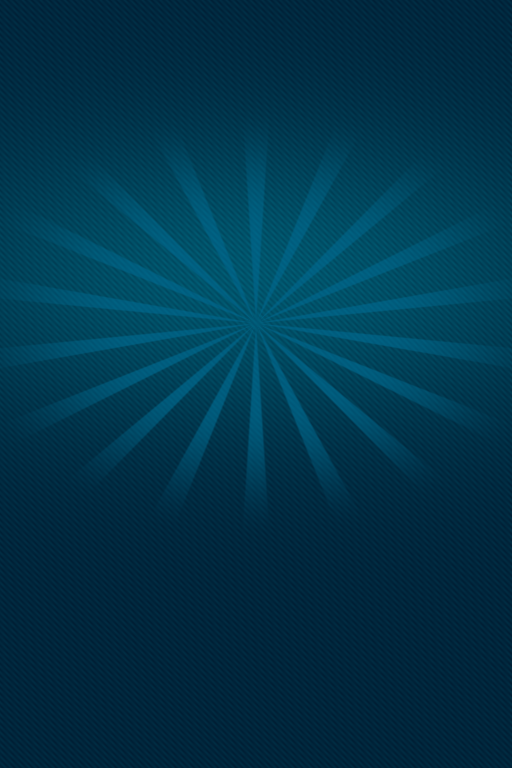
Give the GLSL for this background, as a Shadertoy shader.

```glsl
// A deep blue backdrop with a wide teal glow and a squashed burst of pale rays.
// The glow is an elliptical Gaussian, the rays are repeated angular wedges,
// and a fine broken diagonal twill covers everything.

const float TAU = 6.2831853;

// Wedges repeated around the origin, fading out with distance
float sunburst(vec2 p, float pixel) {
    p.x /= 1.3;
    float radius = length(p);
    float sector = TAU / 18.0;
    float angle = atan(p.x, p.y);
    float offset = abs(angle - sector * round(angle / sector));
    float edge = (offset - 0.049) * radius;
    float wedge = 1.0 - smoothstep(-pixel, pixel, edge);
    float reach = length(p * vec2(0.92, 1.0));
    return wedge * (1.0 - smoothstep(0.1, 0.28, reach));
}

// Threads falling to the right at 45 degrees, broken into staggered dashes
float twill(vec2 p, float pixel) {
    float period = 0.0078;
    float thread = (p.x + p.y) / period;
    float dash = (p.x - p.y) / 0.0234 + 0.37 * floor(thread);
    float weave = sin(TAU * thread) * (0.75 + 0.25 * sin(TAU * dash));
    // Fade the threads when they become too fine to resolve
    return weave * (1.0 - smoothstep(0.28, 0.48, pixel / period));
}

void mainImage(out vec4 fragColor, in vec2 fragCoord) {
    float pixel = 1.0 / iResolution.y;
    vec2 p = (fragCoord - vec2(0.5 * iResolution.x, 0.0)) * pixel;

    // Dark ground, a touch lighter towards the top
    vec3 color = mix(vec3(0.0, 0.146, 0.232), vec3(0.0, 0.148, 0.236), p.y);

    // Broad glow sitting a little above the burst
    vec2 glowPos = (p - vec2(0.0, 0.64)) / vec2(0.44, 0.195);
    float glow = exp(-dot(glowPos, glowPos));
    color += glow * vec3(0.0, 0.185, 0.19);

    // Rays, with a small bright core where they meet
    vec2 burstPos = p - vec2(0.0, 0.579);
    float rays = sunburst(burstPos, pixel);
    float core = 0.6 * exp(-dot(burstPos, burstPos) / 0.0002);
    rays = max(rays, core);
    color = mix(color, vec3(0.0, 0.39, 0.53), 0.8 * rays);

    // Cloth texture, softer on the rays
    float strength = mix(0.029, 0.014, rays) * (1.0 + 0.3 * glow);
    color += twill(p, pixel) * strength * vec3(0.0, 1.0, 1.0);

    fragColor = vec4(clamp(color, 0.0, 1.0), 1.0);
}
```
